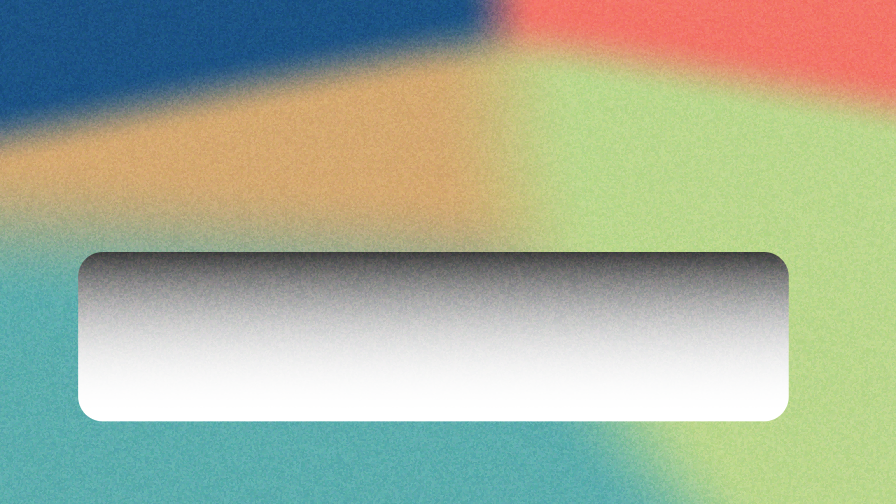
Write a WebGL 2 fragment shader that draws this background.

```glsl
#version 300 es
precision highp float;

uniform vec2 u_resolution;
out vec4 outColor;

// Palette
const vec3 BLUE = vec3(0.11, 0.325, 0.52);
const vec3 CORAL = vec3(0.95, 0.46, 0.41);
const vec3 TAN = vec3(0.83, 0.66, 0.44);
const vec3 GREEN = vec3(0.73, 0.84, 0.55);
const vec3 TEAL = vec3(0.36, 0.68, 0.68);

// Colour field, in units of canvas height
const vec2 RIDGE = vec2(0.985, 0.935);
const float RIDGE_ROUNDING = 0.1;
const float BLUE_SLOPE = 0.21;
const float CORAL_SLOPE = 0.185;
const float TOP_BLUR = 0.065;
const float SPLIT_BLUR = 0.08;
const float TAN_HEIGHT = 0.545;
const float TAN_TILT = 0.08;
const float TAN_BLUR = 0.15;
const float GREEN_EDGE = 1.0;
const float GREEN_BEND = 0.36;
const float GREEN_BEND_TOP = 0.8;
const float GREEN_BLUR = 0.16;

// Panel
const vec2 PANEL_CENTER = vec2(0.860, 0.332);
const vec2 PANEL_HALF = vec2(0.705, 0.168);
const float PANEL_RADIUS = 0.049;
const float PANEL_DARK = 0.24;
const float PANEL_FALLOFF = 2.4;

// Grain
const float GRAIN_CELLS = 288.0;
const float GRAIN_STRENGTH = 0.1;

vec3 hash3(vec2 p) {
    vec3 q = fract(p.xyx * vec3(0.1031, 0.1030, 0.0973));
    q += dot(q, q.yxz + 33.33);
    return fract((q.xxy + q.yzz) * q.zyx);
}

// Soft step centred on zero
float blend(float d, float blur) {
    return smoothstep(-blur, blur, d);
}

float roundedBox(vec2 p, vec2 halfSize, float radius) {
    vec2 q = abs(p) - halfSize + radius;
    return length(max(q, 0.0)) + min(max(q.x, q.y), 0.0) - radius;
}

// Cellular noise: the tint of the nearest jittered point
vec3 cellularGrain(vec2 p) {
    vec2 cell = floor(p);
    float nearest = 9.0;
    vec3 tint = vec3(0.5);
    for (int y = -1; y <= 1; y++) {
        for (int x = -1; x <= 1; x++) {
            vec2 id = cell + vec2(x, y);
            vec3 h = hash3(id);
            float d = distance(p, id + h.xy);
            if (d < nearest) {
                nearest = d;
                tint = hash3(id + 71.7);
            }
        }
    }
    return mix(vec3(tint.x), tint, 0.45) - 0.5;
}

vec3 colorField(vec2 p) {
    // Teal rises into tan, then green takes the right side
    float tanLine = TAN_HEIGHT - TAN_TILT * p.x;
    vec3 color = mix(TEAL, TAN, blend(p.y - tanLine, TAN_BLUR));
    float bend = max(1.0 - p.y / GREEN_BEND_TOP, 0.0);
    float greenLine = GREEN_EDGE + GREEN_BEND * bend * bend;
    color = mix(color, GREEN, blend(p.x - greenLine, GREEN_BLUR));

    // Blue and coral above a rounded ridge
    float side = p.x - RIDGE.x;
    float split = blend(side, SPLIT_BLUR);
    float slope = mix(BLUE_SLOPE, CORAL_SLOPE, split);
    float ridge = RIDGE.y - slope * length(vec2(side, RIDGE_ROUNDING));
    return mix(color, mix(BLUE, CORAL, split), blend(p.y - ridge, TOP_BLUR));
}

void main() {
    vec2 p = gl_FragCoord.xy / u_resolution.y;
    float pixel = 1.0 / u_resolution.y;
    vec3 color = colorField(p);

    // Panel shaded from dark at the top to white
    vec2 local = p - PANEL_CENTER;
    float rise = clamp(0.5 + 0.5 * local.y / PANEL_HALF.y, 0.0, 1.0);
    float shade = 1.0 - (1.0 - PANEL_DARK) * pow(rise, PANEL_FALLOFF);
    float edge = roundedBox(local, PANEL_HALF, PANEL_RADIUS);
    color = mix(color, vec3(shade), clamp(0.5 - edge / pixel, 0.0, 1.0));

    // Grain fades out towards black and white
    vec3 weight = 4.0 * color * (1.0 - color);
    color += cellularGrain(p * GRAIN_CELLS) * GRAIN_STRENGTH * weight;
    outColor = vec4(clamp(color, 0.0, 1.0), 1.0);
}
```
